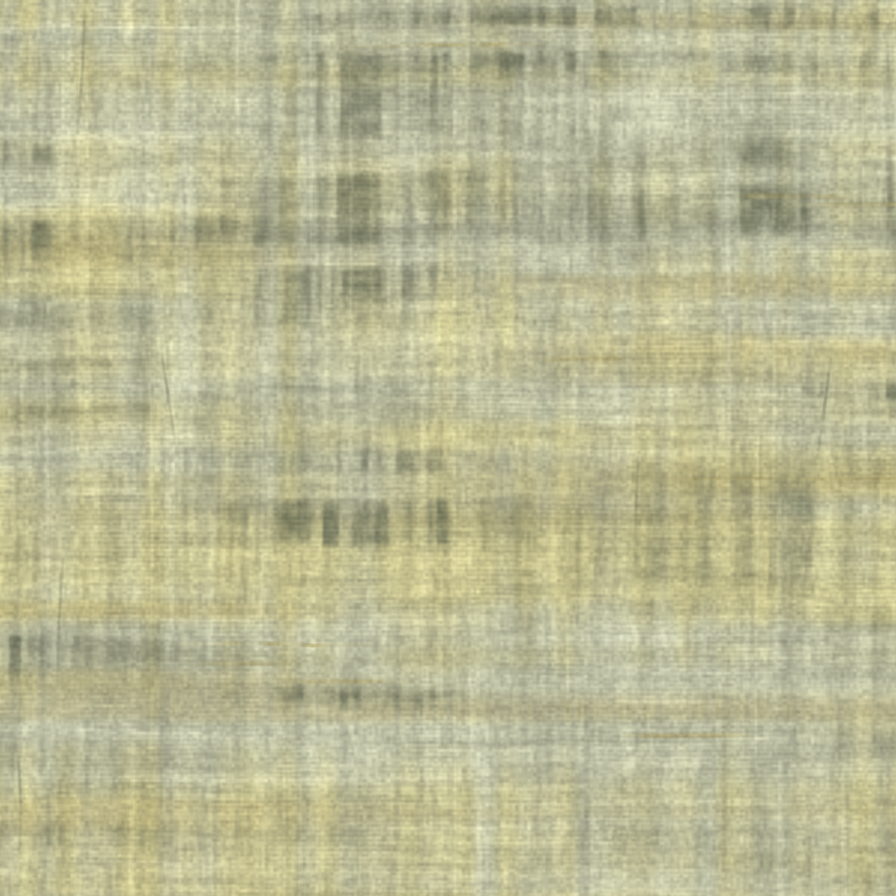
Reproduce this texture procedurally as a WebGL 1 fragment shader.

```glsl
precision highp float;
uniform vec2 u_resolution;

#define ROW_FREQ 38.0
#define COLUMN_FREQ 62.0
#define FIBRE_FREQ 140.0
#define LAID_LINES 190.0
#define STRIP_CONTRAST 0.11
#define PATCH_STRENGTH 0.72
#define GRAIN 0.20
#define WEAVE 0.15
#define STREAKS 9
#define CREASES 7

const vec3 COOL = vec3(0.732, 0.742, 0.635);
const vec3 STRAW = vec3(0.765, 0.746, 0.545);
const vec3 OCHRE = vec3(0.67, 0.61, 0.38);
const vec3 SHADOW = vec3(0.41, 0.43, 0.34);

float hash(vec2 p) {
  vec3 q = fract(p.xyx * 0.1031);
  q += dot(q, q.yzx + 33.33);
  return fract((q.x + q.y) * q.z);
}

float noise(vec2 p) {
  vec2 cell = floor(p);
  vec2 f = fract(p);
  f = f * f * (3.0 - 2.0 * f);
  float low = mix(hash(cell), hash(cell + vec2(1.0, 0.0)), f.x);
  float high = mix(hash(cell + vec2(0.0, 1.0)), hash(cell + 1.0), f.x);
  return mix(low, high, f.y);
}

// Noise stretched by a frequency per axis, shifted to an independent region.
float layer(vec2 p, float fx, float fy, float seed) {
  return noise(p * vec2(fx, fy) + seed * vec2(17.3, 31.7));
}

// Soft line of given half size, centred on the origin, tapering at its ends.
float stroke(vec2 d, float halfLength, float halfWidth) {
  float taper = 1.0 - smoothstep(0.4, 1.0, abs(d.x) / halfLength);
  return taper * (1.0 - smoothstep(0.2, 1.0, abs(d.y) / halfWidth));
}

void main() {
  vec2 uv = gl_FragCoord.xy / u_resolution.y;

  // Uneven strip widths and a slight waviness
  vec2 p = uv;
  p.x += 0.012 * layer(uv, 17.0, 0.7, 1.0) + 0.004 * layer(uv, 4.0, 6.0, 2.0);
  p.y += 0.014 * layer(uv, 0.8, 13.0, 3.0) + 0.005 * layer(uv, 7.0, 3.0, 4.0)
       + 0.002 * layer(uv, 45.0, 9.0, 5.0);

  // Horizontal and vertical strips, from broad to fine
  float rowBroad = layer(p, 0.9, 10.0, 5.0);
  float row = layer(p, 2.8, ROW_FREQ, 6.0);
  float rowFine = layer(p, 8.0, 115.0, 7.0);
  float columnBroad = layer(p, 15.0, 1.5, 8.0);
  float column = layer(p, COLUMN_FREQ, 4.5, 9.0);
  float fibre = layer(p, FIBRE_FREQ, 10.0, 10.0);
  float region = layer(p, 4.5, 5.5, 11.0);

  // Cool grey to yellow straw
  float tint = 0.30 * layer(p, 1.0, 14.0, 12.0) + 0.25 * layer(p, 2.0, 40.0, 13.0)
             + 0.25 * layer(p, 45.0, 3.0, 14.0) + 0.20 * layer(p, 2.0, 3.0, 15.0);
  vec3 color = mix(COOL, STRAW, smoothstep(0.28, 0.70, tint));

  // Brightness of the overlaid strips
  float light = 0.45 * rowBroad + 0.8 * row + 1.1 * rowFine
              + 0.35 * columnBroad + 0.8 * column + 1.1 * fibre - 2.35;
  color *= 1.0 + STRIP_CONTRAST * light;

  // Yellow bands along the rows
  float band = smoothstep(0.60, 0.92, layer(p, 1.6, 27.0, 16.0));
  color = mix(color, OCHRE, 0.38 * band * (0.5 + 0.5 * fibre));

  // Shadowed cells where dark rows and columns cross
  float darkRow = smoothstep(0.50, 0.82, 1.0 - 0.8 * row - 0.2 * rowBroad);
  float darkColumn = smoothstep(0.42, 0.72,
    1.0 - (0.5 * column + 0.3 * fibre + 0.2 * columnBroad));
  float patches = darkRow * (0.12 + 0.88 * darkColumn);
  patches *= 0.3 + 0.7 * smoothstep(0.25, 0.6, region);
  patches *= 0.65 + 0.7 * layer(p, 60.0, 110.0, 19.0);
  color = mix(color, SHADOW, PATCH_STRENGTH * min(patches, 1.0));

  // Pale single threads
  float thread = smoothstep(0.76, 0.95, layer(p, 110.0, 2.5, 17.0))
               + smoothstep(0.76, 0.95, layer(p, 3.5, 100.0, 18.0));
  color += 0.04 * thread;

  // Tan streaks along the rows
  for (int i = 0; i < STREAKS; i++) {
    float id = float(i);
    vec2 d = uv - vec2(hash(vec2(id, 41.0)), hash(vec2(id, 57.0)));
    d.y += 0.006 * (layer(uv, 11.0, 1.0, 20.0 + id) - 0.5);
    float size = hash(vec2(id, 73.0));
    float streak = stroke(d, 0.04 + 0.14 * size, 0.0055 - 0.003 * size);
    color = mix(color, OCHRE, 0.6 * streak * layer(uv, 45.0, 120.0, 21.0));
  }

  // Thin, slightly slanted creases
  for (int i = 0; i < CREASES; i++) {
    float id = float(i);
    vec2 d = uv - vec2(hash(vec2(id, 83.0)), hash(vec2(id, 97.0)));
    float slant = 0.3 * (hash(vec2(id, 109.0)) - 0.5);
    d.x += slant * d.y + 0.006 * (layer(uv, 1.0, 14.0, 40.0 + id) - 0.5);
    float broken = layer(uv, 30.0, 45.0, 59.0);
    color = mix(color, SHADOW, 0.45 * broken * stroke(d.yx, 0.08, 0.0030));
  }

  // Laid lines, crossing thread dashes and fine grain
  float laid = cos(6.2832 * LAID_LINES * (uv.y + 0.006 * layer(uv, 4.0, 6.0, 60.0)));
  color *= 1.0 + 0.026 * laid * layer(uv, 14.0, 24.0, 61.0);
  float weave = layer(p, 45.0, 240.0, 64.0) + layer(p, 240.0, 50.0, 65.0) - 1.0;
  float grain = 0.55 * layer(uv, 190.0, 300.0, 62.0) + 0.45 * layer(uv, 300.0, 170.0, 63.0);
  color *= 1.0 + 0.5 * WEAVE * weave + GRAIN * (grain - 0.5);

  gl_FragColor = vec4(color, 1.0);
}
```
